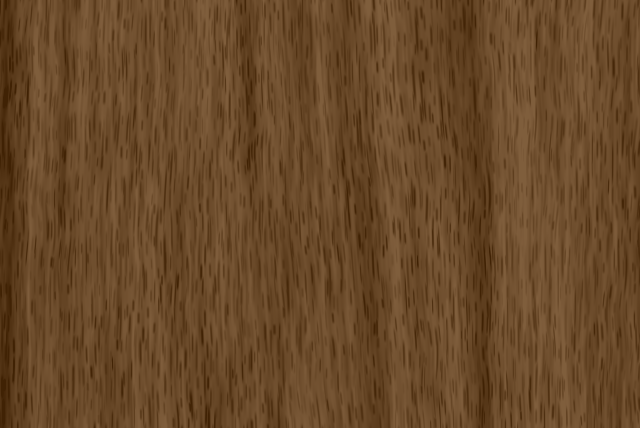
A Shadertoy shader for this texture:

```glsl
const vec3 DARK_WOOD = vec3(0.29, 0.17, 0.05);
const vec3 LIGHT_WOOD = vec3(0.48, 0.35, 0.22);
const float BASE_TONE = 0.86;
const float STREAK_DEPTH = 0.42;
const float VEIN_DEPTH = 0.40;
const float FIBRE_DEPTH = 0.42;
const float PORE_DEPTH = 0.75;
const float PORE_HALF_WIDTH = 0.0021;
const float PORE_SLANT = 0.06;
const vec2 LONG_PORE_CELL = vec2(0.014, 0.15);
const vec2 SHORT_PORE_CELL = vec2(0.011, 0.075);

// Broad dark bands: centre, width, depth
const int BAND_COUNT = 6;
const vec3 BANDS[BAND_COUNT] = vec3[BAND_COUNT](
    vec3(0.01, 0.035, 0.55), vec3(0.14, 0.020, 0.20),
    vec3(0.62, 0.150, 0.17), vec3(0.84, 0.035, 0.38),
    vec3(1.11, 0.050, 0.30), vec3(1.50, 0.035, 0.28));

float hash(vec2 p) {
    return fract(sin(dot(p, vec2(127.1, 311.7))) * 43758.545);
}

float noise(vec2 p) {
    vec2 i = floor(p);
    vec2 f = fract(p);
    f = f * f * (3.0 - 2.0 * f);
    float low = mix(hash(i), hash(i + vec2(1.0, 0.0)), f.x);
    float high = mix(hash(i + vec2(0.0, 1.0)), hash(i + vec2(1.0)), f.x);
    return mix(low, high, f.y);
}

// Bends the plank so that the grain runs straight up
vec2 grainSpace(vec2 p) {
    float fromCentre = (p.x - 0.87) / 0.32;
    float lean = 0.075 * exp(-fromCentre * fromCentre) - 0.015;
    float sway = 0.022 * (noise(p * vec2(3.0, 2.2)) - 0.5);
    float wiggle = 0.007 * (noise(p * vec2(14.0, 11.0)) - 0.5);
    return vec2(p.x + lean * (p.y - 0.5) + sway + wiggle, p.y);
}

float bandShade(float x) {
    float shade = 0.0;
    for (int i = 0; i < BAND_COUNT; i++) {
        float d = (x - BANDS[i].x) / BANDS[i].y;
        shade += BANDS[i].z * exp(-d * d);
    }
    return shade;
}

// Thin tapered strokes, one per cell, with columns shifted at random
float pores(vec2 p, vec2 cell, float seed) {
    float ink = 0.0;
    float column = floor(p.x / cell.x);
    for (int i = -1; i <= 1; i++) {
        float c = column + float(i);
        float shift = hash(vec2(c, seed));
        float row = floor(p.y / cell.y + shift);
        vec2 id = vec2(c, row + seed * 57.0);
        vec2 centre = vec2(c + 0.1 + 0.8 * hash(id), row + 0.5 - shift) * cell;
        vec2 d = p - centre;
        d.x -= d.y * PORE_SLANT * (hash(id + 1.7) - 0.3);
        float halfLength = cell.y * mix(0.2, 0.5, hash(id + 3.1));
        float halfWidth = PORE_HALF_WIDTH * mix(0.7, 1.3, hash(id + 5.3));
        float taper = 1.0 - smoothstep(0.35, 1.0, abs(d.y) / halfLength);
        float line = 1.0 - smoothstep(0.0, 2.0 * halfWidth, abs(d.x));
        float strength = mix(0.15, 1.0, hash(id + 7.9));
        ink = max(ink, line * taper * strength);
    }
    return ink;
}

void mainImage(out vec4 fragColor, in vec2 fragCoord) {
    vec2 p = fragCoord / iResolution.y;
    vec2 g = grainSpace(p);

    // Slow shading across the plank
    float tone = BASE_TONE - bandShade(g.x);
    tone += STREAK_DEPTH * (noise(g * vec2(22.0, 0.9)) - 0.5);
    tone += VEIN_DEPTH * (noise(g * vec2(75.0, 2.6) + 31.0) - 0.5);

    // Fine fibres and dark pores
    tone += FIBRE_DEPTH * (noise(g * vec2(185.0, 13.0) + 67.0) - 0.5);
    float ink = max(pores(g, LONG_PORE_CELL, 1.0), pores(g, SHORT_PORE_CELL, 2.0));
    float density = mix(0.6, 1.25, noise(g * vec2(9.0, 2.5) + 11.0));
    tone -= PORE_DEPTH * density * ink;

    tone = clamp(tone, -0.2, 1.1);
    fragColor = vec4(mix(DARK_WOOD, LIGHT_WOOD, tone), 1.0);
}
```
